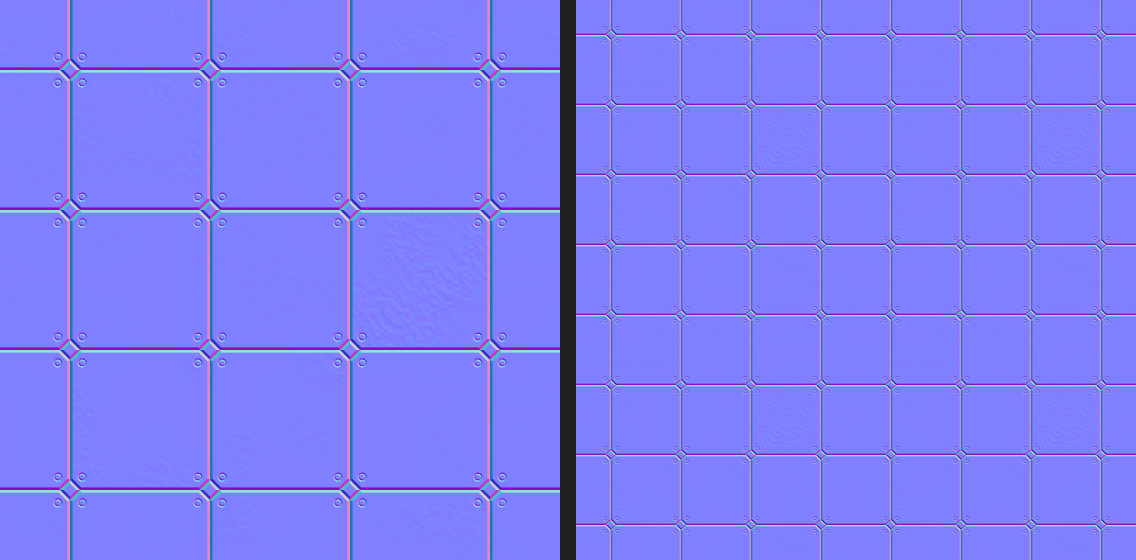
Left: one tile. Right: repeated 2 by 2.
Give the GLSL for this texture map, as a Shadertoy shader.

```glsl
const float REPEATS = 4.0;                      // tiles across and down
const float GROOVE_HALF_WIDTH = 0.0172;         // sizes below are in tile widths
const float GROOVE_SLOPE = 2.1;
const float DIAMOND_RADIUS = 0.051;             // centre to middle of its side
const vec2  RIVET_OFFSET = vec2(0.087, 0.092);
const float RIVET_RADIUS = 0.024;
const float RIVET_HALF_WIDTH = 0.0085;
const float RIVET_SLOPE = 1.1;
const float PATCH_FREQUENCY = 14.0;             // noise cells across the canvas
const float GRAIN_FREQUENCY = 160.0;
const float WEAR_STEP = 1.0 / 512.0;
const float WEAR_STRENGTH = 0.10;
const float SCRATCH_CHANCE = 0.35;
const float SCRATCH_WIDTH = 0.007;

float hash(vec2 p) {
    return fract(sin(dot(p, vec2(127.1, 311.7))) * 43758.5453);
}

// Value noise that wraps after one canvas.
float tiledNoise(vec2 uv, float frequency) {
    vec2 p = uv * frequency;
    vec2 cell = floor(p);
    vec2 f = fract(p);
    f = f * f * (3.0 - 2.0 * f);
    vec2 a = mod(cell, frequency);
    vec2 b = mod(cell + 1.0, frequency);
    return mix(mix(hash(a), hash(vec2(b.x, a.y)), f.x),
               mix(hash(vec2(a.x, b.y)), hash(b), f.x), f.y);
}

float segmentDistance(vec2 p, vec2 halfSpan) {
    float along = clamp(dot(p, halfSpan) / dot(halfSpan, halfSpan), -1.0, 1.0);
    return length(p - halfSpan * along);
}

// Normal tilt across a groove: both walls face its centre line.
vec2 grooveTilt(float d, vec2 outward, float halfWidth, float slope) {
    float pixel = REPEATS / iResolution.y;
    float a = abs(d);
    float rise = smoothstep(0.0, 0.3 * halfWidth, a);
    float fall = 1.0 - smoothstep(0.6 * halfWidth, max(1.3 * halfWidth, 0.6 * halfWidth + pixel), a);
    return -outward * sign(d) * rise * fall * slope;
}

// Straight joints, interrupted by a diamond at each crossing.
vec2 jointTilt(vec2 p) {
    vec2 q = abs(p);
    vec2 side = sign(p);
    bool upright = q.x < q.y;
    float lineD = min(q.x, q.y);
    vec2 outward = upright ? vec2(side.x, 0.0) : vec2(0.0, side.y);
    float diamondD = (q.x + q.y) * 0.7071 - DIAMOND_RADIUS;
    if (diamondD < lineD) {
        return grooveTilt(diamondD, side * 0.7071, GROOVE_HALF_WIDTH, GROOVE_SLOPE);
    }
    return grooveTilt(lineD, outward, GROOVE_HALF_WIDTH, GROOVE_SLOPE);
}

// Four ring-shaped rivets, mirrored around the crossing.
vec2 rivetTilt(vec2 p) {
    vec2 v = abs(p) - RIVET_OFFSET;
    float r = length(v);
    vec2 outward = sign(p) * v / max(r, 1e-4);
    return grooveTilt(r - RIVET_RADIUS, outward, RIVET_HALF_WIDTH, RIVET_SLOPE);
}

// Rough patches and an occasional scratch, different on each tile.
float wearHeight(vec2 uv) {
    vec2 grid = uv * REPEATS + 0.5;
    vec2 tile = mod(floor(grid), REPEATS);
    vec2 local = fract(grid) - 0.5;

    float amount = hash(tile + 4.7);
    amount = 0.1 + 0.9 * amount * amount;
    float rough = smoothstep(0.35, 0.85, tiledNoise(uv, PATCH_FREQUENCY));
    float grain = 0.6 * tiledNoise(uv, GRAIN_FREQUENCY)
                + 0.4 * tiledNoise(uv, GRAIN_FREQUENCY * 0.5);
    float height = amount * rough * smoothstep(0.3, 0.7, grain);

    vec2 centre = 0.6 * (vec2(hash(tile + 11.3), hash(tile + 23.9)) - 0.5);
    float angle = 6.2832 * hash(tile + 37.1);
    vec2 halfSpan = vec2(cos(angle), sin(angle)) * mix(0.02, 0.11, hash(tile + 51.7));
    float scratch = 1.0 - smoothstep(0.0, SCRATCH_WIDTH, segmentDistance(local - centre, halfSpan));
    return height - 0.6 * scratch * step(hash(tile + 67.3), SCRATCH_CHANCE);
}

vec2 wearTilt(vec2 uv) {
    vec2 e = vec2(WEAR_STEP, 0.0);
    return WEAR_STRENGTH * vec2(wearHeight(uv - e.xy) - wearHeight(uv + e.xy),
                                wearHeight(uv - e.yx) - wearHeight(uv + e.yx));
}

void mainImage(out vec4 fragColor, in vec2 fragCoord) {
    vec2 uv = fragCoord / iResolution.xy;
    vec2 p = fract(uv * REPEATS) - 0.5;

    // Keep the wear on the tile faces.
    float face = smoothstep(0.0, 2.0 * GROOVE_HALF_WIDTH, min(abs(p.x), abs(p.y)));
    vec2 tilt = jointTilt(p) + rivetTilt(p) + face * wearTilt(uv);

    vec3 normal = normalize(vec3(tilt, 1.0));
    fragColor = vec4(0.5 + 0.5 * normal, 1.0);
}
```
